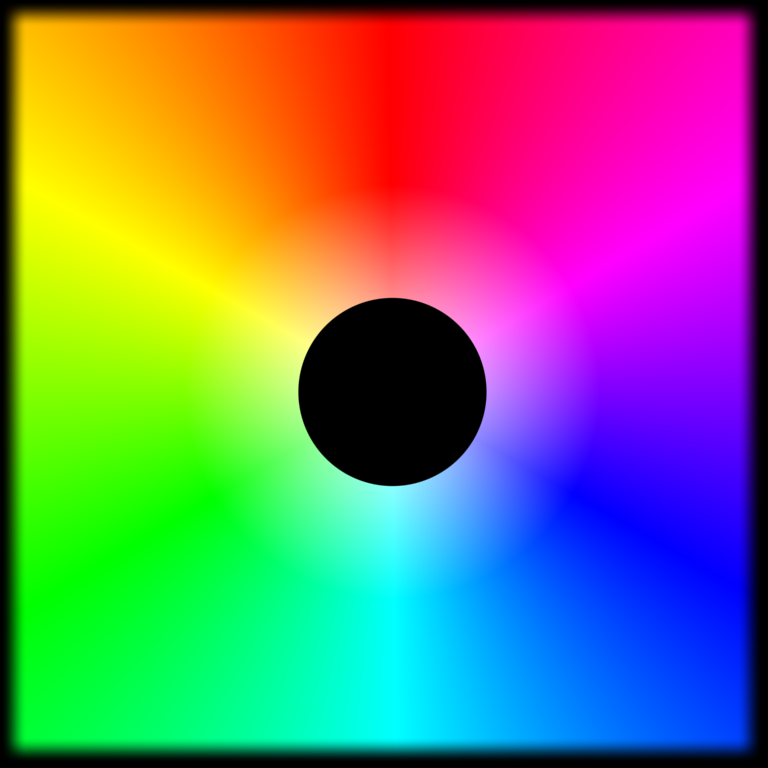
This background is drawn by a three.js fragment shader. Its source:

```glsl
// A full colour wheel fills the square, paling toward a black disc near the middle.
// Hue follows the angle and saturation the distance from the disc's centre;
// a soft dark frame fades the outer border to black.

varying vec2 vUv;

const float TAU = 6.2831853;

const vec2 WHEEL_CENTER = vec2(0.511, 0.4896);
const float RED_TURN = 0.2515;        // direction of pure red, in turns from +x
const float SATURATION_RADIUS = 0.27; // distance at which colours become pure

const float DISC_RADIUS = 0.1225;
const float DISC_SOFTNESS = 0.0012;

const vec2 FRAME_CENTER = vec2(0.4975, 0.5025);
const float FRAME_HALF_SIZE = 0.479;
const float FRAME_SOFTNESS = 0.017;

// Pure hue from a turn fraction: red, yellow, green, cyan, blue, magenta.
vec3 hueColor(float turn) {
  vec3 phase = fract(turn + vec3(0.0, 2.0, 1.0) / 3.0);
  return clamp(abs(phase * 6.0 - 3.0) - 1.0, 0.0, 1.0);
}

// One inside the square window, fading smoothly to zero across its border.
float frameMask(vec2 uv) {
  vec2 edge = abs(uv - FRAME_CENTER) - FRAME_HALF_SIZE;
  vec2 fade = 1.0 - smoothstep(-FRAME_SOFTNESS, FRAME_SOFTNESS, edge);
  return fade.x * fade.y;
}

void main() {
  // Polar coordinates around the wheel
  vec2 offset = vUv - WHEEL_CENTER;
  float radius = length(offset);
  float turn = atan(offset.y, offset.x) / TAU - RED_TURN;

  // Hue wheel with a pale core
  float saturation = clamp(radius / SATURATION_RADIUS, 0.0, 1.0);
  vec3 color = mix(vec3(1.0), hueColor(turn), saturation);

  // Central disc and outer frame
  color *= smoothstep(-DISC_SOFTNESS, DISC_SOFTNESS, radius - DISC_RADIUS);
  color *= frameMask(vUv);

  gl_FragColor = vec4(color, 1.0);
}
```
